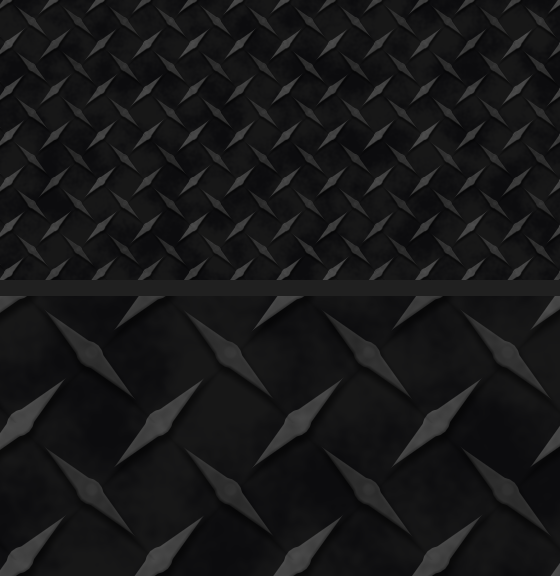
Top, the full canvas; bottom, a detail of the centre.
Reproduce this texture procedurally as a Shadertoy shader.

```glsl
// Dark steel tread plate: raised lugs in two crossing directions over mottled metal.

#define PITCH vec2(0.1651, 0.1632)   // repeat size, in canvas heights
#define ORIGIN vec2(0.856, 0.5156)   // centre of one rising lug
#define LUG_LENGTH 0.45              // half length, in repeats
#define LUG_WIDTH 0.078              // half width, in repeats
#define BEVEL 0.026
#define SHADOW_DROP vec2(0.012, -0.045)
#define WEAR 0.16
#define GROUND_DARK vec3(0.047, 0.047, 0.055)
#define GROUND_LIGHT vec3(0.090, 0.090, 0.091)
#define RISING_COLOR vec3(0.25)
#define FALLING_COLOR vec3(0.175)

vec2 hash2(vec2 p) {
    vec3 h = fract(p.xyx * vec3(0.1031, 0.1030, 0.0973));
    h += dot(h, h.yzx + 33.33);
    return fract((h.xx + h.yz) * h.zy);
}

float gradientDot(vec2 corner, vec2 offset) {
    return dot(hash2(corner) * 2.0 - 1.0, offset);
}

float gradientNoise(vec2 p) {
    vec2 i = floor(p), f = fract(p);
    vec2 u = f * f * f * (f * (f * 6.0 - 15.0) + 10.0);
    vec2 e = vec2(1.0, 0.0);
    float low = mix(gradientDot(i, f), gradientDot(i + e.xy, f - e.xy), u.x);
    float high = mix(gradientDot(i + e.yx, f - e.yx), gradientDot(i + e.xx, f - e.xx), u.x);
    return mix(low, high, u.y);
}

float fbm(vec2 p) {
    float sum = 0.0, amplitude = 0.6;
    for (int octave = 0; octave < 4; octave++) {
        sum += amplitude * gradientNoise(p);
        p = mat2(1.6, 1.2, -1.2, 1.6) * p + 17.3;
        amplitude *= 0.55;
    }
    return sum;
}

// Approximate signed distance to a tapered lug lying along x, with a small central boss
float lugDistance(vec2 q) {
    float along = abs(q.x) / LUG_LENGTH;
    float halfWidth = LUG_WIDTH * (1.0 - along);
    halfWidth += 0.012 * (1.0 - smoothstep(0.08, 0.18, along));
    return (abs(q.y) - halfWidth) * 0.98;
}

// Turns a cell position so that the lug axis lies along x
vec2 toLugAxes(vec2 p, float slope) {
    return vec2(p.x + slope * p.y, p.y - slope * p.x) * 0.70711;
}

void mainImage(out vec4 fragColor, in vec2 fragCoord) {
    vec2 uv = fragCoord / iResolution.y;
    vec2 plate = (uv - ORIGIN) / PITCH;
    float pixel = 1.0 / (iResolution.y * PITCH.y);

    // Mottled ground with fine grain
    float mottle = fbm(plate * 1.1 + 40.0);
    float grain = gradientNoise(plate * 13.0 + 90.0);
    vec3 color = mix(GROUND_DARK, GROUND_LIGHT, smoothstep(-0.26, 0.20, mottle + 0.12 * grain));

    // Rising lugs sit on the lattice, falling lugs halfway between
    for (int k = 0; k < 2; k++) {
        bool rising = k == 0;
        float slope = rising ? 1.0 : -1.0;
        vec2 lattice = plate + (rising ? 0.5 : 0.0);
        vec2 cell = floor(lattice);
        vec2 p = fract(lattice) - 0.5;
        vec2 q = toLugAxes(p, slope);
        float d = lugDistance(q);

        // Soft shadow cast downwards
        float shade = lugDistance(toLugAxes(p - SHADOW_DROP, slope));
        color *= 1.0 - 0.55 * (1.0 - smoothstep(-0.03, 0.05, shade));

        // Flat top, bevelled sides, and wear that differs from lug to lug
        float edge = smoothstep(-BEVEL, 0.0, d);
        float upperSide = smoothstep(-0.02, 0.02, q.y);
        float bevelLight = rising ? mix(0.72, 1.08, upperSide) : mix(0.55, 1.15, upperSide);
        float boss = 1.0 - smoothstep(0.03, 0.055, length(q - vec2(0.0, 0.02)));
        float worn = 1.0 + WEAR * (hash2(cell + 60.0).x - 0.5) + WEAR * (2.0 * mottle + grain);
        vec3 lug = (rising ? RISING_COLOR : FALLING_COLOR) * worn;
        lug *= mix(1.0, bevelLight, edge) * (1.0 + (rising ? 0.04 : 0.12) * boss);

        color = mix(color, lug, 1.0 - smoothstep(-0.7 * pixel, 0.7 * pixel, d));
    }

    fragColor = vec4(color, 1.0);
}
```
